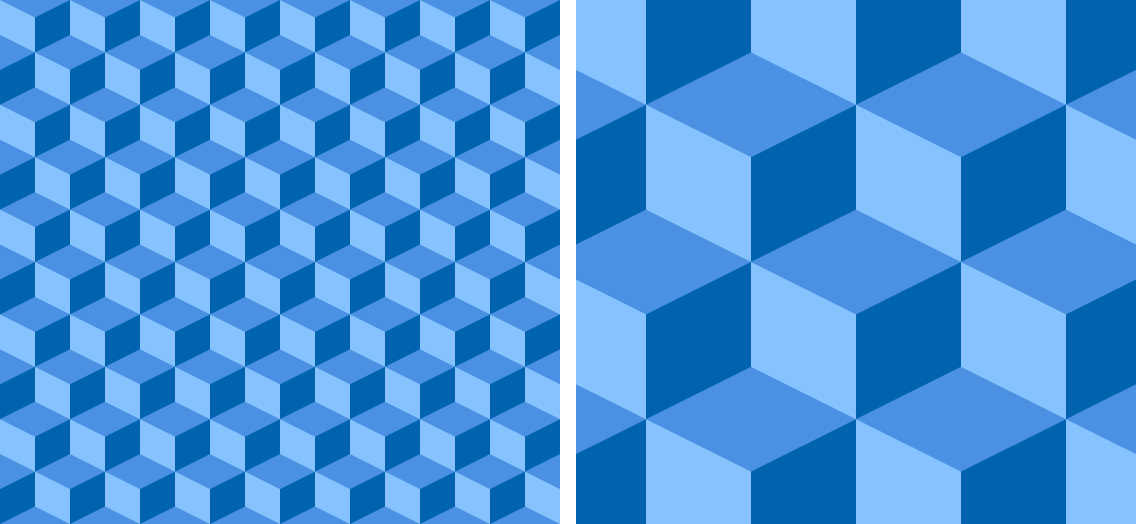
Left, the full canvas; right, a detail of the centre.
This pattern is drawn by a Shadertoy shader. Its source:

```glsl
const vec2 REPEATS = vec2(8.0, 5.0);         // whole repeats across and down
const vec2 CELL = vec2(2.0, 6.0);            // repeat size in half-widths and half-heights of a top face
const float SIDE_HEIGHT = 2.0;               // vertical edge of a cube, same units
const int SAMPLES = 5;                       // smoothing samples per axis

const vec3 TOP_COLOR = vec3(0.29, 0.57, 0.89);
const vec3 LEFT_COLOR = vec3(0.52, 0.76, 1.00);
const vec3 RIGHT_COLOR = vec3(0.00, 0.39, 0.69);

// Colour of the stacked cubes at a point of the unit tile
vec3 cubeColor(vec2 uv) {
    vec2 p = uv * REPEATS * CELL;
    float x = mod(p.x, CELL.x) - 1.0;        // 0 on the axis of a cube
    float depth = mod(-p.y, CELL.y);         // downwards from the centre of its top face
    float slope = abs(x);

    // Sides of this cube, below its top face
    float nearStart = 1.0 - slope;
    if (depth > nearStart && depth < nearStart + SIDE_HEIGHT)
        return x < 0.0 ? LEFT_COLOR : RIGHT_COLOR;

    // Sides of the two cubes in the shifted row beneath
    float lowerStart = 0.5 * CELL.y + slope;
    if (depth > lowerStart && depth < lowerStart + SIDE_HEIGHT)
        return x < 0.0 ? RIGHT_COLOR : LEFT_COLOR;

    return TOP_COLOR;
}

void mainImage(out vec4 fragColor, in vec2 fragCoord) {
    // Average a grid of samples to smooth the edges
    vec3 sum = vec3(0.0);
    for (int j = 0; j < SAMPLES; j++) {
        for (int i = 0; i < SAMPLES; i++) {
            vec2 offset = (vec2(i, j) + 0.5) / float(SAMPLES) - 0.5;
            sum += cubeColor((fragCoord + offset) / iResolution.xy);
        }
    }
    fragColor = vec4(sum / float(SAMPLES * SAMPLES), 1.0);
}
```
